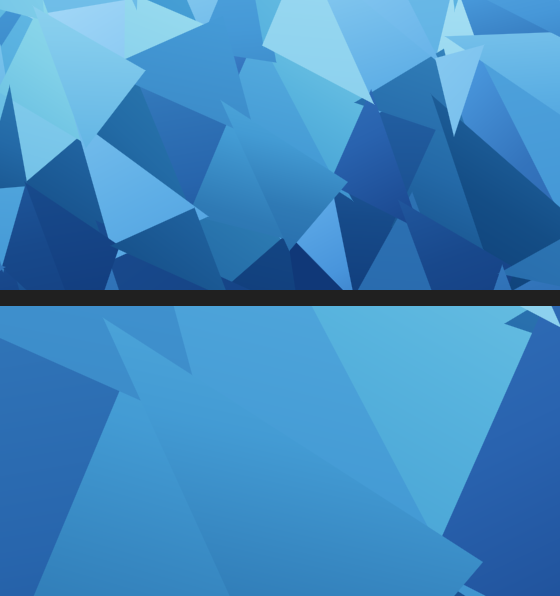
Top, the full canvas; bottom, a detail of the centre.
Write a WebGL 1 fragment shader that draws this background.

```glsl
precision highp float;
// Overlapping blue facets, pale at the top and deep navy at the bottom.

uniform vec2 u_resolution;

vec2 hash22(vec2 p) {
  vec3 q = fract(p.xyx * vec3(0.1031, 0.1030, 0.0973));
  q += dot(q, q.yzx + 33.33);
  return fract((q.xx + q.yz) * q.zy);
}

float ramp(float from, float to, float t) {
  return clamp((t - from) / (to - from), 0.0, 1.0);
}

// Palette from navy (0) to pale cyan (1)
vec3 bluePalette(float tone) {
  vec3 color = mix(vec3(0.06, 0.22, 0.47), vec3(0.09, 0.29, 0.54), ramp(-0.1, 0.08, tone));
  color = mix(color, vec3(0.15, 0.40, 0.67), ramp(0.08, 0.25, tone));
  color = mix(color, vec3(0.19, 0.47, 0.72), ramp(0.25, 0.40, tone));
  color = mix(color, vec3(0.27, 0.60, 0.84), ramp(0.40, 0.53, tone));
  color = mix(color, vec3(0.36, 0.69, 0.89), ramp(0.53, 0.70, tone));
  color = mix(color, vec3(0.52, 0.80, 0.93), ramp(0.70, 0.92, tone));
  return mix(color, vec3(0.64, 0.87, 0.95), ramp(0.92, 1.15, tone));
}

float cross2(vec2 a, vec2 b) {
  return a.x * b.y - a.y * b.x;
}

// Distance to the line through a and b, positive on its left
float edgeDistance(vec2 p, vec2 a, vec2 b) {
  return cross2(normalize(b - a), p - a);
}

// Signed distance to a triangle, positive inside
float triangleDistance(vec2 p, vec2 a, vec2 b, vec2 c) {
  float winding = cross2(b - a, c - a) < 0.0 ? -1.0 : 1.0;
  return min(min(winding * edgeDistance(p, a, b), winding * edgeDistance(p, b, c)),
             winding * edgeDistance(p, c, a));
}

// Jittered corner of a slanted lattice: one axis falls gently, the other is steep
vec2 latticeCorner(vec2 id) {
  vec2 q = id + (hash22(id + 17.0) - 0.5) * 0.56;
  return q.x * vec2(0.30, -0.16) + q.y * vec2(-0.13, 0.40);
}

void main() {
  vec2 p = gl_FragCoord.xy / u_resolution.y;
  float pixel = 1.0 / u_resolution.y;
  vec3 color = bluePalette(0.12 + 0.76 * p.y);

  // Two triangles per cell, 11 columns by 4 rows, painted in shuffled order
  for (int i = 0; i < 88; i++) {
    float index = floor(mod(float(i) * 37.0 + 0.5, 88.0));
    float cell = floor((index + 0.5) / 2.0);
    float row = floor((cell + 0.5) / 11.0);
    float column = cell - 11.0 * row - 1.0;
    bool upper = index - 2.0 * cell > 0.5;

    // Columns step up now and then to offset the falling axis
    vec2 id = vec2(column, row + floor(0.4 * column + 0.01));
    vec2 a = latticeCorner(id);
    vec2 b = latticeCorner(id + 1.0);
    vec2 c = latticeCorner(id + (upper ? vec2(0.0, 1.0) : vec2(1.0, 0.0)));

    // Enlarge each facet so that it overlaps its neighbours
    vec2 center = (a + b + c) / 3.0;
    vec2 shape = hash22(vec2(index, 83.0));
    float grow = 1.03 + 0.55 * shape.x * shape.x;
    a = mix(center, a, grow);
    b = mix(center, b, grow);
    c = mix(center, c, grow);

    // Tone follows height, with an even spread of shifts and a slope across the facet
    vec2 shade = hash22(vec2(index, 29.0));
    float shift = fract(index * 0.618 + 0.35 * shade.x) - 0.5;
    vec2 slope = vec2(0.6 * (shade.y - 0.5), 0.1 + 0.5 * shape.y);
    float tone = 0.12 + 0.76 * clamp(center.y, 0.0, 1.0) + 0.7 * shift;
    tone += dot(p - center, slope);
    vec3 tint = vec3(-0.015, 0.018, -0.022) * (shade.y - 0.5) * 2.0;

    float inside = clamp(0.7 + triangleDistance(p, a, b, c) / (1.2 * pixel), 0.0, 1.0);
    color = mix(color, bluePalette(tone) + tint, inside);
  }

  gl_FragColor = vec4(color, 1.0);
}
```
